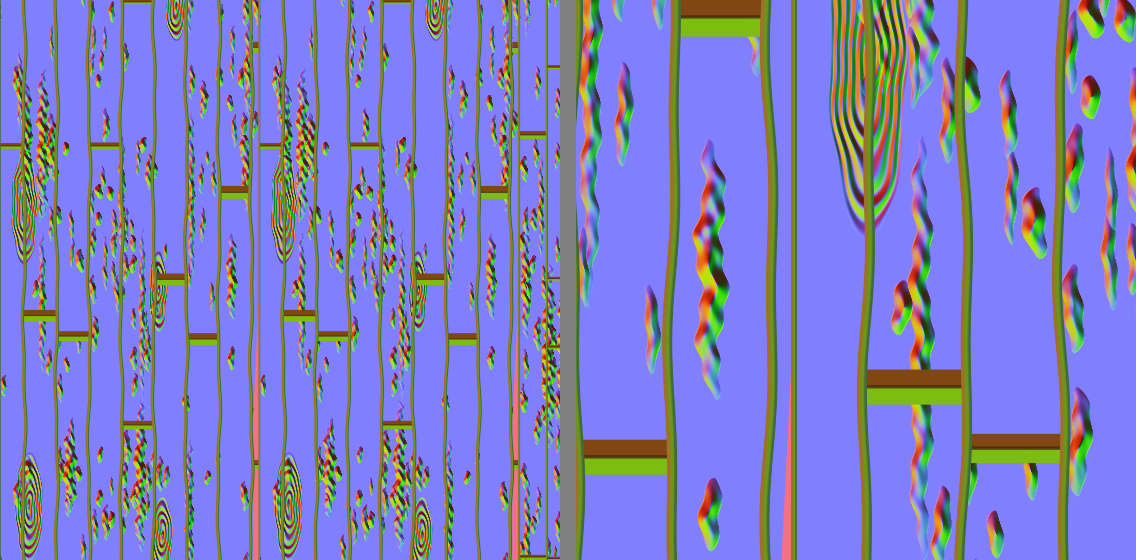
Left: the whole. Right: its middle third, enlarged.
Reproduce this texture map procedurally as a WebGL 2 fragment shader.

```glsl
#version 300 es
precision highp float;
uniform vec2 u_resolution;
out vec4 fragColor;

// Lengths are in plank widths
const float SPAN = 17.26;         // plank widths across the canvas
const float TILE = 8.0;           // planks per repeat
const float STRIP = 16.0;         // start of the odd strip at the right
const float STRIP_SEAM = 16.85;
const float FIRST_SEAM = 0.742;
const float SEAM_HALF = 0.052;
const float RELIEF = 1.3;
const float GRAIN_STRETCH = 2.6;  // boosts slopes along the grain
const float RING_FREQ = 80.0;
const float RING_DEPTH = 0.022;
const float SLOPE_STEP = 0.016;
const float FLECK_CHANCE = 0.13;
const vec3 JOINT_DARK = vec3(0.50, 0.28, 0.07);
const vec3 JOINT_LIGHT = vec3(0.49, 0.74, 0.06);
const vec3 SEAM_LEFT = vec3(0.63, 0.43, 0.17);
const vec3 SEAM_MID = vec3(0.43, 0.58, 0.10);
const vec3 SEAM_RIGHT = vec3(0.24, 0.42, 0.24);
const vec3 BATTEN = vec3(0.96, 0.44, 0.52);

// Centre and radii of worn areas and knots
const vec4 WORN[7] = vec4[7](
  vec4(3.4, 10.1, 0.7, 2.5), vec4(7.4, 14.8, 0.5, 3.4), vec4(3.1, 15.9, 0.6, 1.4),
  vec4(2.1, 2.65, 0.5, 1.0), vec4(3.3, 1.3, 0.7, 1.2), vec4(1.1, 12.1, 0.35, 1.6),
  vec4(4.3, 6.7, 0.3, 2.0));
const vec4 KNOTS[5] = vec4[5](
  vec4(0.76, 10.85, 0.4, 1.8), vec4(0.9, 1.64, 0.43, 1.7), vec4(4.88, 8.27, 0.28, 1.28),
  vec4(5.0, 0.74, 0.33, 1.24), vec4(5.42, 17.0, 0.3, 1.0));
// Joint height and half thickness for each plank
const vec2 JOINTS[8] = vec2[8](
  vec2(7.53, 0.18), vec2(6.9, 0.15), vec2(12.76, 0.11), vec2(4.16, 0.13),
  vec2(8.65, 0.18), vec2(6.81, 0.18), vec2(11.33, 0.2), vec2(12.76, 0.09));
const vec4 STRIP_JOINTS = vec4(15.19, 8.67, 6.56, 0.04);

vec3 hash3(vec2 p) {
  vec3 v = fract(p.xyx * vec3(0.1031, 0.1030, 0.0973));
  v += dot(v, v.yxz + 33.33);
  return fract((v.xxy + v.yzz) * v.zyx);
}

float band(float x, float lo, float hi, float aa) {
  return smoothstep(lo - aa, lo + aa, x) * (1.0 - smoothstep(hi - aa, hi + aa, x));
}

// Chance that a dent exists around a centre
float wear(vec2 c) {
  if (c.x > STRIP) return c.y < 13.2 && sin(c.y * 1.5) > -0.7 ? 0.65 : 0.1;
  float chance = FLECK_CHANCE;
  vec2 t = vec2(mod(c.x, TILE), c.y);
  for (int i = 0; i < 7; i++)
    if (length((t - WORN[i].xy) / WORN[i].zw) < 1.0) chance = 0.75;
  return chance;
}

// Cellular field of long, ragged dents
float flecks(vec2 q, vec2 count, float amount) {
  vec2 cell = vec2(TILE, SPAN) / count;
  float depth = 0.0;
  for (int j = -1; j <= 1; j++)
    for (int i = -1; i <= 1; i++) {
      vec2 id = floor(q / cell) + vec2(i, j);
      vec2 key = mod(id, count);
      if ((id.x + 0.5) * cell.x > STRIP) key.x += 50.0;
      vec3 h = hash3(key + count);
      vec2 centre = (id + 0.15 + 0.7 * h.xy) * cell;
      vec2 radius = cell * vec2(0.16 + 0.2 * h.y, 0.28 + 0.55 * h.x);
      vec2 d = (q - centre) / radius;
      d.x += 0.28 * sin(q.y * 6.0 + h.x * 20.0) + 0.16 * sin(q.y * 17.0 + h.y * 30.0);
      float fall = 1.0 - length(d);
      if (fall > 0.0 && h.z < wear(vec2(centre.x, mod(centre.y, SPAN))) * amount)
        depth = max(depth, radius.x * fall);
    }
  return depth * (1.0 + 0.35 * sin(q.x * 31.0 + q.y * 3.0) * sin(q.y * 13.0));
}

float dentDepth(vec2 q) {
  float depth = max(flecks(q, vec2(24.0, 24.0), 1.0), flecks(q, vec2(16.0, 5.0), 0.75));
  if (q.x > STRIP) return depth;
  vec2 t = vec2(mod(q.x, TILE), q.y);
  t.x += 0.02 * sin(q.y * 5.0);
  for (int i = 0; i < 5; i++) {
    float r = length((t - KNOTS[i].xy) / KNOTS[i].zw);
    float rings = sin(r * KNOTS[i].z * RING_FREQ + 0.7 * sin(t.y * 9.0));
    depth += RING_DEPTH * rings * (1.0 - smoothstep(0.88, 1.0, r));
  }
  return depth;
}

vec3 addJoint(vec3 c, float dy, float halfH, float inside, float aa) {
  c = mix(c, JOINT_LIGHT, inside * band(dy, -halfH, 0.0, aa));
  c = mix(c, JOINT_DARK, inside * band(dy, 0.0, halfH, aa));
  return mix(c, JOINT_DARK * 0.5, 0.7 * inside * band(dy, -0.015, 0.02, aa));
}

vec3 addSeam(vec3 c, float d, float halfW, float aa) {
  float s = d / halfW;
  vec3 groove = mix(SEAM_LEFT, SEAM_MID, smoothstep(-0.6, -0.1, s));
  groove = mix(groove, SEAM_RIGHT, smoothstep(0.2, 0.7, s));
  return mix(c, groove, band(d, -halfW, halfW, aa));
}

void main() {
  vec2 q = gl_FragCoord.xy / u_resolution * SPAN;
  float aa = 0.6 * SPAN / min(u_resolution.x, u_resolution.y);

  // Dented surface turned into a slope colour
  float here = dentDepth(q);
  vec2 slope = vec2(dentDepth(q + vec2(SLOPE_STEP, 0.0)),
                    dentDepth(q + vec2(0.0, SLOPE_STEP))) - here;
  slope *= RELIEF / SLOPE_STEP * vec2(1.0, GRAIN_STRETCH);
  vec3 n = normalize(vec3(clamp(slope, -1.8, 1.8), 1.0));
  vec3 c = vec3(n.xy * 0.5 + 0.5, max(2.0 * n.z - 1.0, 0.05));

  if (q.x < STRIP) {
    // Planks, joints and wavering seams
    float x = mod(q.x - FIRST_SEAM, TILE);
    int plank = int(x);
    float left = plank == 7 ? 7.26 : float(plank);
    float inside = band(x, left, float(plank) + 1.0, aa);
    c = addJoint(c, q.y - JOINTS[plank].x, JOINTS[plank].y, inside, aa);
    if (plank == 3) c = addJoint(c, q.y - 17.2, 0.07, inside, aa);
    float k = mod(round(x), TILE);
    float sway = 0.035 * sin(q.y * 1.1 + k * 2.0) + 0.02 * sin(q.y * 2.7 + k * 5.0);
    // Narrow batten
    float taper = 0.2 * clamp((8.3 - q.y) / 4.0, 0.0, 1.0);
    c = mix(c, BATTEN, band(x, 7.25 - taper, 7.25, aa) * step(0.001, taper));
    float inBatten = band(x, 7.05, 7.25, aa);
    c = addJoint(c, q.y - 15.8, 0.17, inBatten, aa);
    c = addJoint(c, q.y - 2.94, 0.14, inBatten, aa);
    c = addSeam(c, x - 7.25, 0.03, aa);
    c = addSeam(c, x - round(x) + sway, SEAM_HALF, aa);
  } else {
    // Odd strip with its own joints
    float first = band(q.x, STRIP, STRIP_SEAM, aa);
    c = addJoint(c, q.y - 13.1, 0.12, first, aa);
    c = addJoint(c, q.y - 0.09, 0.07, first, aa);
    for (int i = 0; i < 4; i++)
      c = addJoint(c, q.y - STRIP_JOINTS[i], 0.06, 1.0 - first, aa);
    c = addSeam(c, q.x - STRIP, 0.03, aa);
    c = addSeam(c, q.x - STRIP_SEAM, 0.03, aa);
  }
  fragColor = vec4(c, 1.0);
}
```
